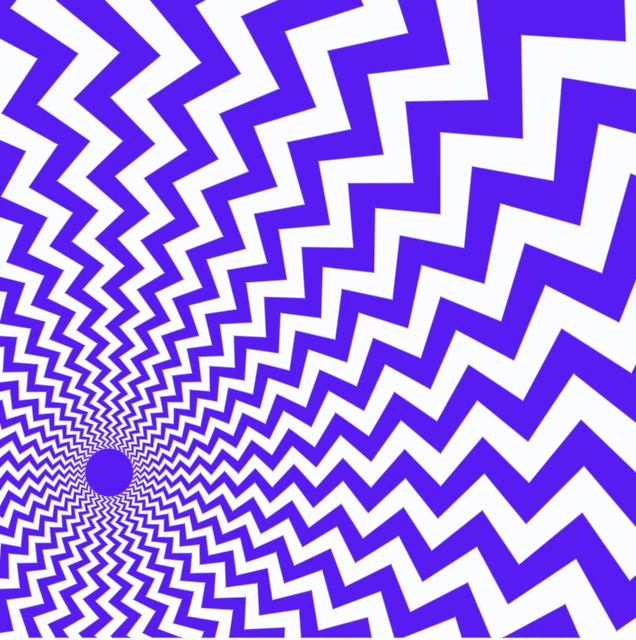
Give the GLSL for this pattern, as a Shadertoy shader.

```glsl
const vec3 WHITE = vec3(0.98, 0.99, 1.0);
const vec3 VIOLET = vec3(0.34, 0.11, 0.95);
const vec3 DULL_VIOLET = vec3(0.33, 0.13, 0.80);

// Lengths are fractions of the canvas height
const vec2 CENTER = vec2(0.1706, 0.2617);
const float DISK_RADIUS = 0.0378;
const float VALLEY_RADIUS = 0.6563;    // one ring of inner corners
const float BOTTOM_MARGIN = 0.0035;
const float SOFTNESS = 0.0018;
const float FRINGE = 0.0030;

const float BAND_ANGLE = radians(5.625); // 64 bands in a full turn
const float PERIOD = 0.2356;             // log-radius of one zigzag
const float PEAK_RATIO = 1.1304;         // outer corner over inner corner
const float RISE = radians(7.83);
const float FALL = radians(6.89);
const float VALLEY_ANGLE = radians(-1.425);

// Polar angle swept along a straight chord from radius r0 to r
float chordAngle(float r, float r0, float r1, float turn) {
    float chord = sqrt(r0 * r0 + r1 * r1 - 2.0 * r0 * r1 * cos(turn));
    float foot = r0 * r1 * sin(turn) / chord;
    return acos(min(foot / r, 1.0)) - acos(min(foot / r0, 1.0));
}

// Angle of one zigzag edge, repeating and drifting with log radius
float zigzagAngle(float radius) {
    float ratio = radius / VALLEY_RADIUS;
    float ring = floor(log(ratio) / PERIOD);
    float local = ratio * exp(-ring * PERIOD);
    float rising = chordAngle(local, 1.0, PEAK_RATIO, RISE);
    float falling = RISE - chordAngle(local, PEAK_RATIO, exp(PERIOD), FALL);
    float bend = local < PEAK_RATIO ? rising : falling;
    return VALLEY_ANGLE + ring * (RISE - FALL) + bend;
}

// Signed distance to the violet bands, positive inside
float bandDistance(vec2 p, float radius) {
    float turns = (atan(p.y, p.x) - zigzagAngle(radius)) / BAND_ANGLE;
    float offset = abs(fract(turns * 0.5 - 0.25) - 0.5);
    float slant = 0.69;
    return (0.25 - offset) * 2.0 * BAND_ANGLE * radius * slant;
}

void mainImage(out vec4 fragColor, in vec2 fragCoord) {
    vec2 uv = fragCoord / iResolution.y;
    vec2 p = uv - CENTER;
    float radius = max(length(p), 0.001);
    float soft = max(SOFTNESS, 0.75 / iResolution.y);

    // Bands joined with the central disk
    float dist = max(bandDistance(p, radius), DISK_RADIUS - radius);
    dist = min(dist, uv.y - BOTTOM_MARGIN);

    // Violet dulls slightly beside its edges
    vec3 violet = mix(DULL_VIOLET, VIOLET, smoothstep(0.0, FRINGE, dist));
    vec3 color = mix(WHITE, violet, smoothstep(-soft, soft, dist));
    fragColor = vec4(color, 1.0);
}
```
